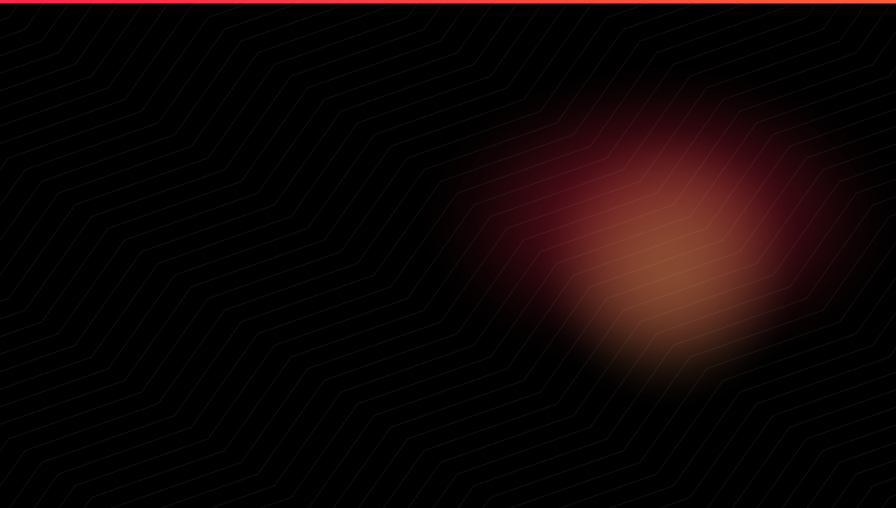
A WebGL 2 fragment shader for this background:

```glsl
#version 300 es
precision highp float;
// Dark backdrop with slanted zigzag hairlines, a crimson and amber glow, and a bright top bar.

uniform vec2 u_resolution;
out vec4 fragColor;

// Lengths are in canvas heights.
const vec3 BASE = vec3(0.004, 0.001, 0.001);

const vec3 CRIMSON = vec3(0.40, 0.06, 0.115);
const vec2 CRIMSON_CENTER = vec2(1.302, 0.567);
const vec2 CRIMSON_RADII = vec2(0.484, 0.311);

const vec3 AMBER = vec3(0.56, 0.32, 0.20);
const vec2 AMBER_CENTER = vec2(1.318, 0.475);
const vec2 AMBER_RADII = vec2(0.270, 0.285);
const float AMBER_OPACITY = 0.85;

const vec3 LINE_COLOR = vec3(0.90, 0.88, 0.75);
const float LINE_OPACITY = 0.055;
const float LINE_WIDTH = 0.0023;
const vec2 ZIGZAG_ANCHOR = vec2(0.802, 0.4124); // an inner corner
const vec2 ZIGZAG_STEP = vec2(0.03272, 0.02304); // corner to corner on neighbouring lines
const float ZIGZAG_PERIOD = 24.0;
const float ZIGZAG_DEPTH = 2.0;

const float BAR_HEIGHT = 0.0069;
const vec3 BAR_LEFT = vec3(1.0, 0.13, 0.29);
const vec3 BAR_RIGHT = vec3(1.0, 0.36, 0.20);

// Soft elliptical falloff: 1 at the center, 0 at the rim.
float glow(vec2 p, vec2 center, vec2 radii) {
    vec2 d = (p - center) / radii;
    float f = max(1.0 - dot(d, d), 0.0);
    return f * f;
}

// Coverage of a band around zero distance.
float band(float dist, float halfWidth, float pixel) {
    return clamp((halfWidth - dist) / pixel + 0.5, 0.0, 1.0);
}

// Parallel zigzags: a diagonal ramp bent by a triangle wave.
float zigzag(vec2 p, float pixel) {
    vec2 q = (p - ZIGZAG_ANCHOR) * vec2(1.0, -1.0) / ZIGZAG_STEP;
    float phase = fract((q.x - q.y) / ZIGZAG_PERIOD);
    float wave = 1.0 - abs(2.0 * phase - 1.0);
    float level = 0.5 * (q.x + q.y) + ZIGZAG_DEPTH * wave;

    // Divide by the slope so that every segment has the same width.
    float bend = (phase < 0.5 ? 2.0 : -2.0) * ZIGZAG_DEPTH / ZIGZAG_PERIOD;
    float slope = length(vec2(0.5 + bend, 0.5 - bend) / ZIGZAG_STEP);
    float dist = abs(fract(level + 0.5) - 0.5) / slope;
    return band(dist, 0.5 * LINE_WIDTH, pixel);
}

void main() {
    float pixel = 1.0 / u_resolution.y;
    vec2 p = gl_FragCoord.xy * pixel;

    // Glows
    vec3 color = BASE + CRIMSON * glow(p, CRIMSON_CENTER, CRIMSON_RADII);
    color = mix(color, AMBER, AMBER_OPACITY * glow(p, AMBER_CENTER, AMBER_RADII));

    // Hairlines
    color = mix(color, LINE_COLOR, LINE_OPACITY * zigzag(p, pixel));

    // Top bar
    vec3 barColor = mix(BAR_LEFT, BAR_RIGHT, gl_FragCoord.x / u_resolution.x);
    color = mix(color, barColor, band(1.0 - p.y, BAR_HEIGHT, pixel));

    fragColor = vec4(color, 1.0);
}
```
